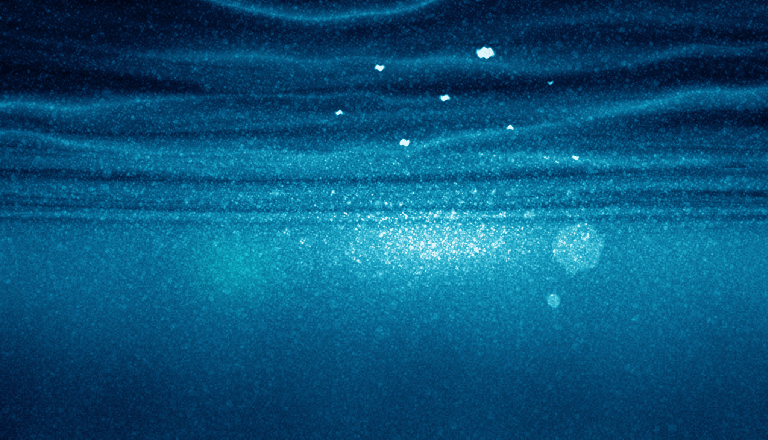
Reproduce this texture procedurally as a WebGL 2 fragment shader.

```glsl
#version 300 es
precision highp float;
// Sunlit water seen from below: rippled surface, hazy glow and drifting bubbles.
uniform vec2 u_resolution;
out vec4 fragColor;

float hash(vec2 p) {
  vec3 q = fract(p.xyx * vec3(0.1031, 0.1030, 0.0973));
  q += dot(q, q.yzx + 33.33);
  return fract((q.x + q.y) * q.z);
}

// Elliptical soft light.
float glow(vec2 p, vec2 centre, vec2 size) {
  vec2 d = (p - centre) / size;
  return exp(-dot(d, d));
}

// Disc with a smoothed rim; p and radius in canvas heights.
float disc(vec2 p, float radius, float soft) {
  return 1.0 - smoothstep(radius - soft, radius + soft, length(p));
}

// One random bubble per cell, kept inside its cell.
float specks(vec2 p, float scale, float keep) {
  vec2 cell = floor(p * scale);
  float size = mix(0.12, 0.38, hash(cell + 7.3));
  vec2 centre = 0.5 + (vec2(hash(cell + 19.1), hash(cell + 41.7)) - 0.5) * (1.0 - 2.0 * size);
  float spot = disc(fract(p * scale) - centre, size, 0.05 + 0.6 * scale / u_resolution.y);
  return spot * step(hash(cell), keep) * mix(0.3, 1.0, hash(cell + 63.9));
}

// Bright wave edge with separate falloff above and below.
float crest(float y, float line, float above, float below) {
  float d = y - line;
  return exp(-max(d, 0.0) / above - max(-d, 0.0) / below);
}

// Layered sines, stretched sideways and packed towards the horizon.
float ripples(vec2 p) {
  vec2 q = vec2(p.x * 5.0, 13.0 * log(max(p.y - 0.40, 0.02)));
  float sum = 0.0, weight = 0.5;
  for (int i = 0; i < 5; i++) {
    q += vec2(0.7 * sin(q.y * 0.8 + 1.7), 0.8 * sin(q.x * 0.9 + float(i) * 2.1));
    sum += weight * sin(q.y * 1.3 + 0.8 * sin(q.x * 0.7));
    q = q * vec2(1.7, 1.6) + 3.1;
    weight *= 0.62;
  }
  return sum;
}

// Water colours from the darkest depth to white light.
vec3 waterColour(float level) {
  vec3 ramp[8] = vec3[8](vec3(0.0, 0.025, 0.09), vec3(0.01, 0.09, 0.22),
    vec3(0.01, 0.22, 0.38), vec3(0.02, 0.35, 0.52), vec3(0.04, 0.49, 0.65),
    vec3(0.09, 0.63, 0.76), vec3(0.32, 0.78, 0.87), vec3(0.88, 0.96, 0.98));
  float t = clamp(level, 0.0, 6.99);
  int i = int(t);
  return mix(ramp[i], ramp[i + 1], fract(t));
}

void main() {
  vec2 uv = gl_FragCoord.xy / u_resolution;
  float aspect = u_resolution.x / u_resolution.y;
  vec2 p = vec2(uv.x * aspect, uv.y);
  float x = uv.x, y = uv.y, soft = 1.0 / u_resolution.y;
  float side = abs(x - 0.53) * 2.0;

  // Open water below the horizon.
  float deep = 1.85 + 1.5 * smoothstep(0.0, 0.46, y) + 0.4 * smoothstep(0.4, 1.0, x);
  deep += 0.8 * glow(uv, vec2(0.57, 0.40), vec2(0.36, 0.20));
  deep -= 0.8 * side * side * (1.0 - 0.55 * smoothstep(0.05, 0.4, y));
  deep += 0.12 * sin(x * 23.0 + y * 7.0) * sin(x * 11.0 - y * 13.0 + 1.0);

  // Underside of the surface, with long wave crests.
  float wave = ripples(uv);
  float wobble = 0.006 * sin(x * 31.0 + 2.0 * sin(x * 13.0)) + 0.006 * wave;
  float top = mix(3.0, 1.05, smoothstep(0.48, 0.9, y)) + 0.95 * wave;
  top += 0.7 * glow(uv, vec2(0.52, 0.56), vec2(0.33, 0.13));
  top += 2.8 * crest(y, 0.96 + 1.9 * (x - 0.42) * (x - 0.42) + wobble * 0.5, 0.025, 0.010);
  float second = 0.865 - 0.02 * glow(uv, vec2(0.7, y), vec2(0.12, 1.0)) + 0.035 * smoothstep(0.75, 1.0, x);
  top += 1.7 * crest(y, second + wobble, 0.018, 0.022) * smoothstep(0.08, 0.3, x);
  top += 1.6 * crest(y, 0.77 + 0.018 * sin(9.0 * x - 2.0) + wobble, 0.025, 0.012)
    * (1.0 - smoothstep(0.5, 0.7, x));
  float third = 0.65 + 0.15 * smoothstep(0.4, 1.05, x) + 0.05 * (1.0 - smoothstep(0.0, 0.22, x));
  top += 2.1 * crest(y, third + wobble, 0.018, 0.022);
  top += 1.5 * crest(y, 0.635 + 0.01 * sin(12.0 * x) + wobble, 0.010, 0.014) * smoothstep(0.5, 0.7, x);
  top -= 0.75 * side * side * smoothstep(0.4, 0.9, side + 0.4 * y);

  // Blend at the hazy horizon, then add the sun's glow.
  float surface = smoothstep(0.44, 0.53, y + 0.012 * wave);
  float level = mix(deep, top, surface);
  level += 1.6 * glow(uv, vec2(0.57, 0.445), vec2(0.13, 0.075));
  level += 0.5 * glow(uv, vec2(0.53, 0.49), vec2(0.30, 0.07));

  // Suspended bubbles in several sizes, densest around the light.
  float haze = glow(uv, vec2(0.55, 0.50), vec2(0.42, 0.20));
  float density = 0.25 + 0.5 * haze + 0.25 * surface;
  for (int i = 0; i < 5; i++) {
    float f = float(i);
    vec2 drift = mat2(0.86, 0.51, -0.51, 0.86) * p + f * 3.7;
    float keep = mix(0.65, 0.07, f / 4.0);
    level += specks(drift, 150.0 * pow(0.68, f), keep) * density * mix(1.9, 1.1, f / 4.0);
  }
  level += (hash(floor(p * 290.0)) - 0.5) * (0.45 + 0.7 * haze);

  // Large out-of-focus bubbles.
  vec2 bokeh = p - vec2(0.753 * aspect, 0.438);
  float mottled = 0.8 + 0.2 * sin(bokeh.x * 130.0) * sin(bokeh.y * 110.0);
  level += 1.25 * mottled * disc(bokeh, 0.056 + 0.003 * sin(atan(bokeh.y, bokeh.x) * 6.0), 0.006);
  level += 1.7 * disc(p - vec2(0.721 * aspect, 0.317), 0.015, 0.003);

  // Sparkling flecks where the surface breaks.
  for (int i = 0; i < 8; i++) {
    float f = float(i);
    vec2 at = vec2(0.39 + 0.36 * fract(0.672 + 0.618 * f), 0.88 - 0.034 * f);
    vec2 d = p - vec2(at.x * aspect, at.y);
    d.y = d.y * 1.7 + 0.003 * sin(d.x * 400.0 + f);
    level += 5.0 * disc(d, i == 0 ? 0.021 : 0.009 + 0.003 * sin(f * 2.4), 0.002 + soft);
  }

  // Green tint in the left-hand light.
  vec3 colour = waterColour(level);
  colour += vec3(0.0, 0.13, 0.07) * glow(uv, vec2(0.305, 0.39), vec2(0.06, 0.07));
  fragColor = vec4(colour, 1.0);
}
```
